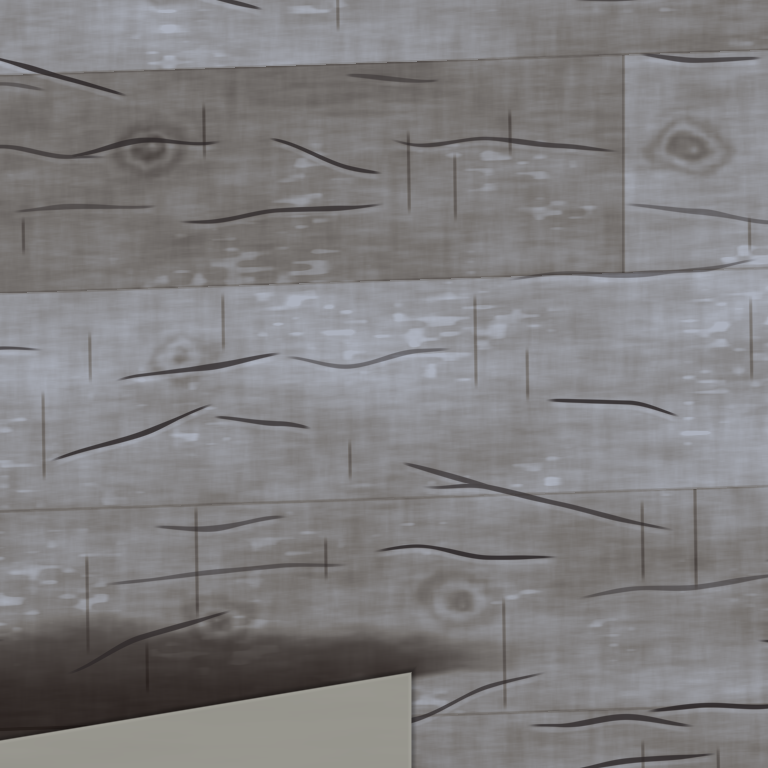
Give the GLSL for this texture, as a WebGL 1 fragment shader.

```glsl
precision highp float;
// Weathered grey-brown wood planks with long cracks, saw marks and knots,
// a dark stained strip and a plain pale panel at the lower left. Built from
// stretched value noise plus cracks and marks scattered by hashed cells.
uniform vec2 u_resolution;

float hash(vec2 p) {
  vec3 q = fract(vec3(p.xyx) * 0.1031);
  q += dot(q, q.yzx + 33.33);
  return fract((q.x + q.y) * q.z);
}

float noise(vec2 p) {
  vec2 i = floor(p), f = fract(p);
  f = f * f * (3.0 - 2.0 * f);
  return mix(mix(hash(i), hash(i + vec2(1, 0)), f.x),
             mix(hash(i + vec2(0, 1)), hash(i + vec2(1, 1)), f.x), f.y);
}

// Fractal noise centred on zero
float fbm(vec2 p) {
  float sum = 0.0, amp = 0.5;
  for (int i = 0; i < 4; i++) {
    sum += amp * (noise(p) - 0.5);
    p = p * 2.03 + 17.3;
    amp *= 0.55;
  }
  return sum;
}

// Tapered wavy cracks: x is the dark ink, y the pale lip underneath
vec2 cracks(vec2 p) {
  vec2 size = vec2(0.31, 0.094), result = vec2(0.0);
  vec2 home = floor(p / size);
  for (int j = -1; j <= 1; j++) {
    for (int i = -1; i <= 1; i++) {
      vec2 id = home + vec2(i, j) + 40.0;
      float pick = hash(id + 3.7);
      vec2 centre = (id - 40.0 + vec2(hash(id), 0.25 + 0.5 * hash(id + 9.1))) * size;
      vec2 d = p - centre;
      float halfLength = mix(0.06, 0.17, hash(id + 21.4));
      float slope = (hash(id + 5.2) - 0.5) * 0.2;
      slope += step(0.87, pick) * 0.22 * sign(slope);
      float wave = 0.022 * (noise(vec2(p.x * 11.0, id.y * 7.0 + id.x)) - 0.5);
      float off = d.y - slope * d.x - wave;
      float along = d.x / halfLength;
      float taper = max(1.0 - along * along, 0.0);
      float width = 0.0021 * taper * (0.5 + noise(vec2(p.x * 25.0, id.y)));
      float strength = step(0.2, pick) * smoothstep(0.0, 0.35, taper)
                     * mix(0.45, 1.0, hash(id + 14.6));
      float ink = strength * (1.0 - smoothstep(width, width + 0.0022, abs(off)));
      float lip = strength * (1.0 - smoothstep(0.001, 0.005, abs(off + 0.006)));
      result = max(result, vec2(ink, lip));
    }
  }
  return result;
}

// Short upright saw marks, one per hashed cell
float sawMarks(vec2 p, float row) {
  float cell = floor(p.x / 0.08);
  vec2 id = vec2(cell + 5.0, row + 11.0);
  float x = p.x - (cell + 0.2 + 0.6 * hash(id)) * 0.08;
  float y = fract(p.y) - mix(0.15, 0.85, hash(id + 6.3));
  float span = mix(0.1, 0.28, hash(id + 2.9));
  float line = 1.0 - smoothstep(0.0007, 0.0032, abs(x + 0.004 * y));
  return line * (1.0 - smoothstep(span - 0.06, span, abs(y))) * step(0.4, hash(id + 8.8));
}

// Ringed oval knots, one per wide cell of each plank
float knots(vec2 p, float row) {
  float cell = floor(p.x / 0.4);
  vec2 id = vec2(cell + 31.0, row + 7.0);
  vec2 centre = vec2((cell + mix(0.25, 0.75, hash(id))) * 0.4, mix(0.25, 0.7, hash(id + 4.1)));
  vec2 d = (vec2(p.x, fract(p.y)) - centre) / vec2(0.075, 0.2);
  float r = length(d) + 0.7 * fbm(p * vec2(16.0, 5.0));
  return exp(-2.0 * r * r) * (0.5 + 0.5 * sin(r * 13.0)) * step(0.3, hash(id + 1.7));
}

// Brightness to wood colour: umber, warm grey, blue grey
vec3 woodColor(float tone) {
  vec3 warm = mix(vec3(0.15, 0.12, 0.11), vec3(0.46, 0.445, 0.435),
                  clamp((tone - 0.15) / 0.31, 0.0, 1.0));
  return mix(warm, vec3(0.61, 0.62, 0.65), clamp((tone - 0.46) / 0.155, 0.0, 1.4));
}

void main() {
  vec2 uv = gl_FragCoord.xy / u_resolution;
  vec2 tilted = vec2(uv.x, uv.y - 0.033 * uv.x);
  float level = (tilted.y - 0.05) / 0.284;
  float row = floor(level), within = fract(level);
  vec2 plank = vec2(uv.x, level);

  // Overall tone of each plank
  float tone = 0.505;
  if (row > 2.5) tone = mix(0.575, 0.49, smoothstep(0.58, 0.7, uv.x));
  else if (row > 1.5) tone = mix(0.462, 0.56, smoothstep(0.81, 0.814, uv.x));
  else if (row > 0.5) tone = 0.53 + 0.05 * smoothstep(0.2, 0.7, within + 0.5 * uv.x - 0.1);
  else if (row > -0.5) tone = 0.48 + 0.04 * uv.x;

  // Stains, streaked grain and faint cross-cut texture
  vec2 seed = vec2(row * 5.7 + 40.0, row * 13.1 + 60.0);
  tone += 0.17 * fbm(tilted * vec2(5.0, 12.0) + seed);
  tone += 0.09 * fbm(tilted * vec2(22.0, 130.0) + seed);
  tone += 0.07 * fbm(tilted * vec2(75.0, 16.0) + seed);
  float flecks = noise(tilted * vec2(45.0, 150.0) + seed) * noise(tilted * vec2(9.0, 14.0) + seed);
  tone += 0.09 * smoothstep(0.5, 0.8, flecks);
  tone -= 0.13 * knots(plank, row) + 0.13 * sawMarks(plank, row);

  // Dark stained strip above the panel
  float edgeNoise = 0.05 * fbm(uv * vec2(8.0, 20.0));
  float strip = smoothstep(0.155, 0.2, uv.y + edgeNoise);
  strip = (1.0 - strip) * (1.0 - smoothstep(0.5, 0.72, uv.x + edgeNoise));
  strip *= smoothstep(0.0, 0.012, uv.y - 0.02 - 0.17 * min(uv.x, 0.6));
  float stain = mix(0.2, 0.32, smoothstep(0.07, 0.19, uv.y - 0.04 * uv.x));
  tone = mix(tone, stain + 0.4 * (tone - 0.49), strip);

  // Joints between planks, then cracks
  float seam = min(within, 1.0 - within) * 0.284;
  tone -= 0.07 * (1.0 - smoothstep(0.0005, 0.003, seam));
  float butt = 1.0 - smoothstep(0.0005, 0.003, abs(uv.x - 0.812));
  tone -= 0.1 * butt * step(1.5, row) * step(row, 2.5);
  vec2 crack = cracks(tilted);
  tone += 0.055 * crack.y * (1.0 - strip);
  vec3 color = mix(woodColor(tone), vec3(0.17, 0.15, 0.155), 0.9 * crack.x);

  // Pale panel with a slanted top and a thin shadow
  float top = 0.036 + 0.166 * uv.x - uv.y;
  float panelDist = min(top, 0.536 - uv.x);
  color *= 1.0 - 0.3 * smoothstep(-0.008, 0.0, panelDist);
  vec3 panel = vec3(0.585, 0.58, 0.55) + 0.02 * fbm(uv * vec2(6.0, 40.0));
  panel += 0.03 * (1.0 - smoothstep(0.002, 0.006, panelDist));
  color = mix(color, panel, smoothstep(-0.001, 0.0015, panelDist));
  gl_FragColor = vec4(color, 1.0);
}
```
